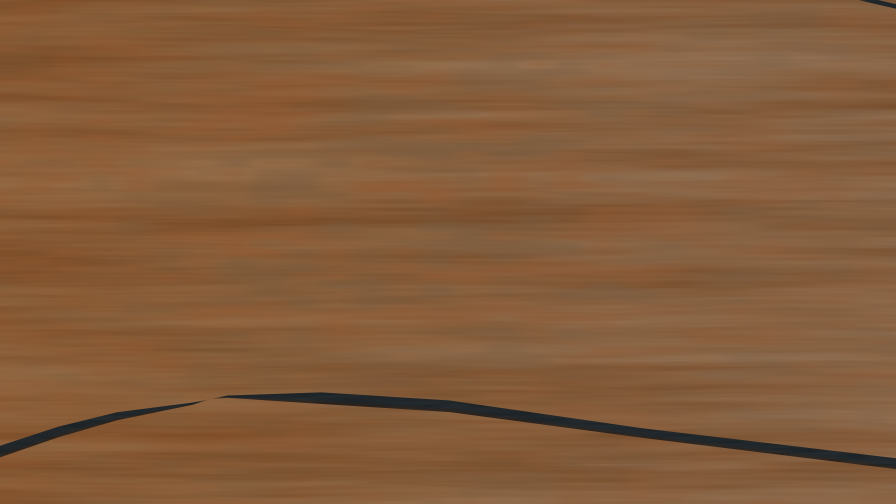
Give the GLSL for this texture, as a Shadertoy shader.

```glsl
// Horizontal brown wood grain crossed by a thin, twisting dark ribbon.

const vec3 WOOD_DARK = vec3(0.475, 0.305, 0.170);
const vec3 WOOD_MID = vec3(0.528, 0.368, 0.235);
const vec3 WOOD_LIGHT = vec3(0.575, 0.430, 0.305);
const vec3 RUST = vec3(0.580, 0.350, 0.200);
const vec3 ASH = vec3(0.455, 0.360, 0.265);
const vec3 RIBBON_TOP = vec3(0.125, 0.150, 0.165);
const vec3 RIBBON_UNDER = vec3(0.180, 0.145, 0.120);
const float BAND_GAIN = 0.55;
const float STREAK_GAIN = 0.50;
const float FIBER_GAIN = 0.34;

// Ribbon knots: x, centre height, half thickness
const int KNOTS = 10;
const vec3 RIBBON[KNOTS] = vec3[KNOTS](
    vec3(0.000, 0.104, 0.0115), vec3(0.116, 0.143, 0.0105),
    vec3(0.232, 0.174, 0.0080), vec3(0.382, 0.199, 0.0022),
    vec3(0.417, 0.208, 0.0003), vec3(0.451, 0.213, 0.0022),
    vec3(0.637, 0.210, 0.0115), vec3(0.891, 0.194, 0.0115),
    vec3(1.273, 0.141, 0.0095), vec3(1.778, 0.080, 0.0108));

float hash(vec2 p) {
    vec3 q = fract(p.xyx * vec3(0.1031, 0.1030, 0.0973));
    q += dot(q, q.yzx + 33.33);
    return fract((q.x + q.y) * q.z);
}

float noise(vec2 p) {
    vec2 cell = floor(p);
    vec2 f = fract(p);
    f = f * f * (3.0 - 2.0 * f);
    float low = mix(hash(cell), hash(cell + vec2(1, 0)), f.x);
    float high = mix(hash(cell + vec2(0, 1)), hash(cell + vec2(1, 1)), f.x);
    return mix(low, high, f.y);
}

float bump(float x, float centre, float width) {
    float d = (x - centre) / width;
    return exp(-d * d);
}

// Centre height and half thickness of the ribbon at x
vec2 ribbonAt(float x) {
    vec2 section = RIBBON[0].yz;
    for (int i = 0; i < KNOTS - 1; i++) {
        vec3 a = RIBBON[i], b = RIBBON[i + 1];
        if (x >= a.x) section = mix(a.yz, b.yz, (x - a.x) / (b.x - a.x));
    }
    return section;
}

vec3 wood(vec2 p) {
    // Slight waviness keeps the fibres from being ruled lines
    vec2 q = p + vec2(0.0, 0.006 * (noise(p * vec2(2.5, 4.0)) - 0.5));

    // Broad bands, finer streaks and single fibres
    float band = noise(q * vec2(0.9, 16.0) + 7.0) - 0.5;
    float streak = noise(q * vec2(2.2, 52.0) + 19.0) - 0.5;
    float fiber = noise(q * vec2(5.0, 130.0) + 41.0) - 0.5;
    fiber += 0.7 * (noise(q * vec2(9.0, 260.0) + 83.0) - 0.5);
    float tone = BAND_GAIN * band + STREAK_GAIN * streak + FIBER_GAIN * fiber;

    // Dark courses through the upper half, paler wood below
    tone -= 0.22 * bump(q.y, 0.56, 0.028) + 0.20 * bump(q.y, 0.495, 0.018);
    tone -= 0.16 * bump(q.y, 0.735, 0.015) + 0.16 * bump(q.y, 0.94, 0.025);
    tone -= 0.12 * bump(q.y, 0.80, 0.012);
    tone += 0.14 * bump(q.y, 0.65, 0.025) + 0.12 * bump(q.y, 0.86, 0.025);
    tone += 0.14 * (1.0 - smoothstep(0.15, 0.40, q.y));

    vec3 col = mix(WOOD_MID, WOOD_DARK, clamp(-2.0 * tone, 0.0, 1.0));
    col = mix(col, WOOD_LIGHT, clamp(1.7 * tone, 0.0, 1.0));

    // Mottled rust and ash flecks, strongest around the middle
    float middle = 0.4 + 0.6 * bump(p.x, 0.75, 0.65) * bump(p.y, 0.58, 0.28);
    float fleck = noise(q * vec2(15.0, 62.0) + 5.0);
    float patchy = noise(q * vec2(4.0, 24.0) + 61.0);
    col = mix(col, RUST, 0.55 * middle * smoothstep(0.45, 0.85, 0.5 * (fleck + patchy)));
    col = mix(col, ASH, 0.50 * middle * smoothstep(0.48, 0.85, 0.5 * (2.0 - fleck - patchy)));

    // Warm on the left, greyer on the right
    float side = smoothstep(0.0, 1.7, p.x);
    return col * mix(vec3(1.01, 0.98, 0.91), vec3(0.99, 1.02, 1.07), side);
}

void mainImage(out vec4 fragColor, in vec2 fragCoord) {
    vec2 p = fragCoord / iResolution.y;
    float pixel = 1.0 / iResolution.y;
    vec3 col = wood(p);

    // Main ribbon with a cool upper face and warm lower rim
    vec2 section = ribbonAt(p.x);
    float offset = p.y - section.x;
    float cover = clamp((section.y - abs(offset)) / pixel + 0.5, 0.0, 1.0);
    cover *= smoothstep(0.0, 0.0022, section.y);
    float rim = smoothstep(0.2, 0.9, -offset / max(section.y, 0.001));
    vec3 ribbonColor = mix(RIBBON_TOP, RIBBON_UNDER, rim);
    ribbonColor += 0.035 * (noise(p * vec2(20.0, 220.0)) - 0.5);
    col = mix(col, ribbonColor, cover);

    // Short end of a second ribbon in the upper right corner
    float corner = abs(p.y - 1.001 + 0.23 * (p.x - 1.718)) - 0.0045;
    float cornerCover = clamp(0.5 - corner / pixel, 0.0, 1.0);
    cornerCover *= smoothstep(1.69, 1.72, p.x);
    col = mix(col, RIBBON_TOP, cornerCover);

    fragColor = vec4(col, 1.0);
}
```
